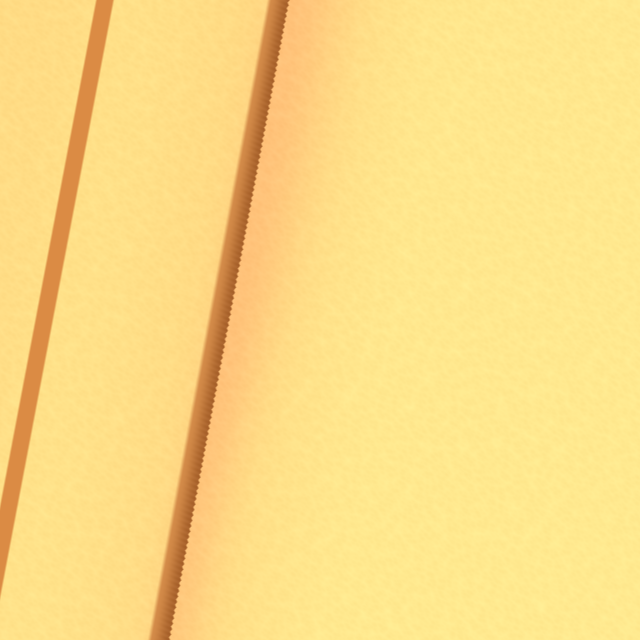
A WebGL 2 fragment shader for this texture:

```glsl
#version 300 es
precision highp float;
// Warm yellow paper crossed by two slanted brown bands. Each band is a signed
// offset from a line; the right one is shaded like a groove, has a finely
// toothed edge and casts an orange glow. Cellular noise gives the paper grain.
uniform vec2 u_resolution;
out vec4 fragColor;

const vec3 PAPER_LIGHT = vec3(1.0, 0.918, 0.565);
const vec3 PAPER_WARM = vec3(1.0, 0.855, 0.515);
const vec3 GLOW = vec3(1.0, 0.755, 0.475);
const vec3 BAND_FLAT = vec3(0.86, 0.545, 0.265);
const vec3 GROOVE_LIT = vec3(0.83, 0.545, 0.285);
const vec3 GROOVE_DARK = vec3(0.66, 0.385, 0.17);

vec2 hash22(vec2 p) {
  vec3 q = fract(p.xyx * vec3(0.1031, 0.1030, 0.0973));
  q += dot(q, q.yzx + 33.33);
  return fract((q.xx + q.yz) * q.zy);
}

// Distance to the nearest jittered cell point.
float cellular(vec2 p) {
  vec2 cell = floor(p), local = fract(p);
  float nearest = 2.0;
  for (int j = -1; j <= 1; j++) {
    for (int i = -1; i <= 1; i++) {
      vec2 offset = vec2(i, j);
      vec2 d = offset + hash22(cell + offset) - local;
      nearest = min(nearest, dot(d, d));
    }
  }
  return sqrt(nearest);
}

// Grain stretched along a falling diagonal, centred near zero.
float paperGrain(vec2 p) {
  vec2 q = vec2(p.x * 0.8 - p.y * 0.6, p.x * 0.6 + p.y * 0.8);
  float coarse = cellular(q * vec2(48.0, 80.0) + 40.0);
  float fine = cellular(q * vec2(105.0, 165.0) + 90.0);
  return 0.55 * coarse + 0.45 * fine - 0.5;
}

// Horizontal offset from a line through (topX, 1) and (bottomX, 0).
float lineOffset(vec2 p, float topX, float bottomX) {
  return p.x - mix(bottomX, topX, p.y);
}

// Coverage of the span from left to right, with its own softness per side.
float bandMask(float x, float left, float right, float softLeft, float softRight) {
  return smoothstep(left - softLeft, left + softLeft, x)
       * (1.0 - smoothstep(right - softRight, right + softRight, x));
}

vec3 paperColor(vec2 p, float groove) {
  // Open sheet: brightest toward the lower right.
  float light = smoothstep(0.0, 0.30, groove) * 0.72
              + 0.28 * clamp(0.55 + 0.6 * (p.x - p.y), 0.0, 1.0);
  vec3 sheet = mix(PAPER_WARM, PAPER_LIGHT, light);
  float glowWidth = mix(0.055, 0.085, smoothstep(0.1, 0.8, p.y));
  float reach = max(groove - 0.012, 0.0) / glowWidth;
  float strength = mix(0.72, 0.95, smoothstep(0.0, 0.5, p.y));
  sheet = mix(sheet, GLOW, strength * exp(-reach * reach));

  // Strip left of the groove: a soft lift midway to the flat band.
  float lift = exp(-pow((groove + 0.21) / 0.10, 2.0));
  float lower = 1.0 - p.y;
  vec3 strip = mix(PAPER_WARM, PAPER_LIGHT, 0.12 + 0.28 * lift + 0.18 * lower);
  float shade = exp(-max(-groove - 0.016, 0.0) / 0.025);
  strip = mix(strip, GLOW, 0.28 * shade);
  return mix(strip, sheet, smoothstep(-0.005, 0.005, groove));
}

void main() {
  vec2 p = gl_FragCoord.xy / u_resolution;
  float edge = 0.8 / u_resolution.x;

  float flatX = lineOffset(p, 0.164, -0.026);
  float grooveX = lineOffset(p, 0.436, 0.249);

  // Paper, glow and grain
  vec3 color = paperColor(p, grooveX);
  color += paperGrain(p) * vec3(0.012, 0.042, 0.050);

  // Flat band
  float flatMask = bandMask(flatX, -0.0135, 0.0135, edge + 0.001, edge + 0.001);
  color = mix(color, BAND_FLAT, flatMask);

  // Groove, with small teeth along its right edge
  float teeth = abs(fract(p.y * 118.0) - 0.5) * 0.005 - 0.00125;
  float across = smoothstep(-0.014, 0.016, grooveX);
  vec3 grooveColor = mix(GROOVE_LIT, GROOVE_DARK, across);
  grooveColor += 0.015 * sin(p.y * 741.0 + grooveX * 300.0) * across;
  float grooveMask = bandMask(grooveX, -0.0155, 0.0155 + teeth, edge + 0.003, edge + 0.0008);
  color = mix(color, grooveColor, grooveMask);

  fragColor = vec4(clamp(color, 0.0, 1.0), 1.0);
}
```
